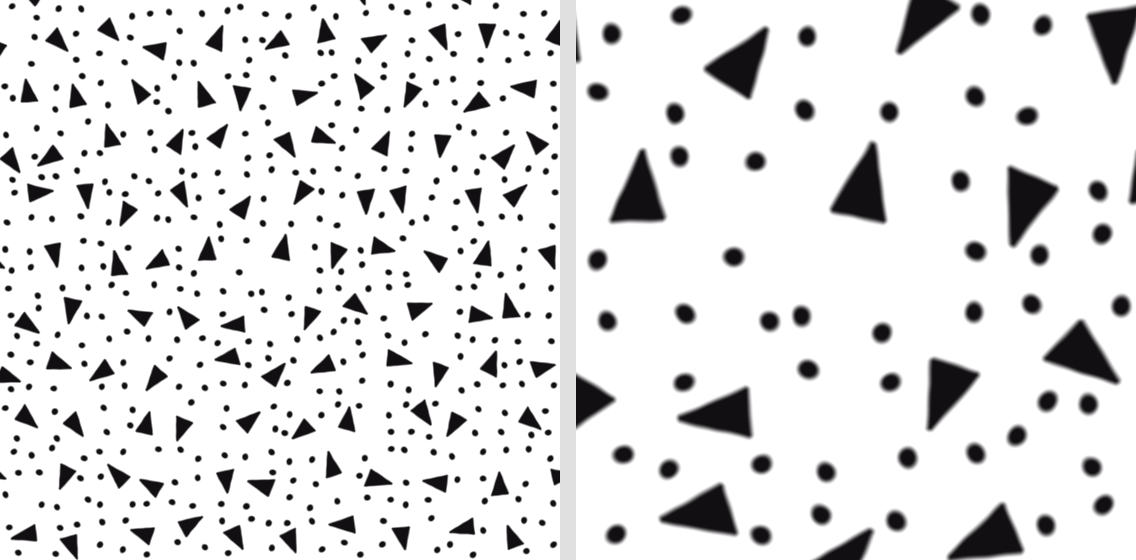
Left, the full canvas; right, a detail of the centre.
This pattern is drawn by a WebGL 2 fragment shader. Its source:

```glsl
#version 300 es
precision highp float;

#define TRIANGLE_CELLS 10.2
#define TRIANGLE_SIZE vec2(0.0138, 0.0395)
#define CORNER_RADIUS 0.002
#define TRIANGLE_JITTER 0.44
#define DOT_CELLS 24.0
#define DOT_RADIUS 0.0055
#define DOT_JITTER 0.6
#define DOT_CLEARANCE 0.0125
#define EDGE_SOFTNESS 0.0022
#define WOBBLE 0.0009
#define INK vec3(0.07, 0.06, 0.07)
#define PAPER vec3(1.0)

uniform vec2 u_resolution;
out vec4 fragColor;

const float TAU = 6.2831853;

// Integer hash: three values in 0..1 per cell and seed
vec3 hash3(vec2 cell, int seed) {
    uvec3 v = uvec3(ivec3(ivec2(cell), seed));
    v = v * 1664525u + 1013904223u;
    v.x += v.y * v.z; v.y += v.z * v.x; v.z += v.x * v.y;
    v ^= v >> 16u;
    v.x += v.y * v.z; v.y += v.z * v.x; v.z += v.x * v.y;
    return vec3(v >> 8u) / 16777216.0;
}

mat2 rotation(float angle) {
    float c = cos(angle), s = sin(angle);
    return mat2(c, s, -s, c);
}

float cornerGradient(vec2 corner, vec2 p, int seed) {
    float angle = TAU * hash3(corner, seed).x;
    return dot(vec2(cos(angle), sin(angle)), p - corner);
}

float gradientNoise(vec2 p, int seed) {
    vec2 i = floor(p), f = p - i;
    vec2 u = f * f * f * (f * (f * 6.0 - 15.0) + 10.0);
    vec2 e = vec2(1.0, 0.0);
    float low = mix(cornerGradient(i, p, seed), cornerGradient(i + e, p, seed), u.x);
    float high = mix(cornerGradient(i + e.yx, p, seed), cornerGradient(i + 1.0, p, seed), u.x);
    return mix(low, high, u.y);
}

// Signed distance to an isosceles triangle, apex at the origin
float isoscelesDistance(vec2 p, vec2 size) {
    p.x = abs(p.x);
    vec2 side = p - size * clamp(dot(p, size) / dot(size, size), 0.0, 1.0);
    vec2 base = p - size * vec2(clamp(p.x / size.x, 0.0, 1.0), 1.0);
    vec2 d = min(vec2(dot(side, side), p.y * size.x - p.x * size.y),
                 vec2(dot(base, base), size.y - p.y));
    return -sqrt(d.x) * sign(d.y);
}

// Nearest triangle on a jittered brick grid
float triangleField(vec2 p) {
    vec2 g = p * TRIANGLE_CELLS;
    float nearest = 1.0;
    for (int j = -1; j <= 1; j++) {
        float row = floor(g.y) + float(j);
        float shift = 0.5 * mod(row, 2.0);
        for (int i = -1; i <= 1; i++) {
            vec2 cell = vec2(floor(g.x - shift) + float(i), row);
            vec3 place = hash3(cell, 1);
            vec3 shape = hash3(cell, 2) - 0.5;
            vec2 center = cell + vec2(0.5 + shift, 0.5) + TRIANGLE_JITTER * (place.xy - 0.5);
            vec2 q = rotation(TAU * place.z) * (g - center) / TRIANGLE_CELLS;
            q.x += 0.3 * shape.x * q.y;
            vec2 size = TRIANGLE_SIZE * (1.0 + 0.14 * shape.yz);
            q.y += size.y * 0.667;
            nearest = min(nearest, isoscelesDistance(q, size) - CORNER_RADIUS);
        }
    }
    return nearest;
}

// Nearest slightly oval dot, leaving out those too close to a triangle
float dotField(vec2 p) {
    vec2 g = p * DOT_CELLS;
    float nearest = 1.0;
    for (int j = -1; j <= 1; j++) {
        for (int i = -1; i <= 1; i++) {
            vec2 cell = floor(g) + vec2(i, j);
            vec3 place = hash3(cell, 3);
            vec2 center = (cell + 0.5 + DOT_JITTER * (place.xy - 0.5)) / DOT_CELLS;
            vec2 q = rotation(TAU * place.z) * (p - center);
            float d = length(q * vec2(0.93, 1.07)) - DOT_RADIUS;
            if (d < 2.0 * EDGE_SOFTNESS && triangleField(center) > DOT_CLEARANCE) {
                nearest = min(nearest, d);
            }
        }
    }
    return nearest;
}

void main() {
    float extent = min(u_resolution.x, u_resolution.y);
    vec2 p = gl_FragCoord.xy / extent;

    // Uneven hand-cut outlines
    p += WOBBLE * vec2(gradientNoise(p * 70.0, 4), gradientNoise(p * 70.0, 5));

    float d = min(triangleField(p), dotField(p));
    float soft = max(EDGE_SOFTNESS, 0.75 / extent);
    fragColor = vec4(mix(INK, PAPER, smoothstep(-soft, soft, d)), 1.0);
}
```
